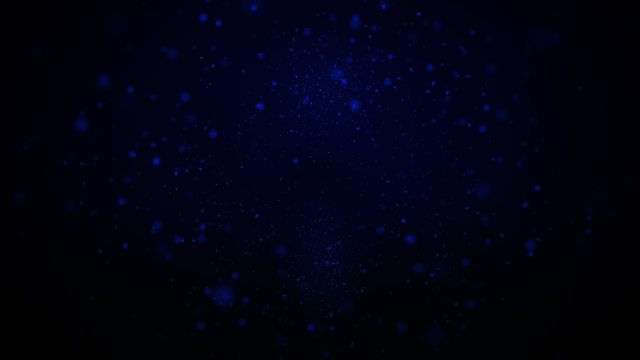
Give the GLSL for this background, as a WebGL 2 fragment shader.

```glsl
#version 300 es
precision highp float;

uniform vec2 u_resolution;
out vec4 fragColor;

const vec3 NIGHT = vec3(0.002, 0.007, 0.012);
const vec3 NAVY = vec3(0.001, 0.003, 0.120);
const vec3 SPARK = vec3(0.10, 0.13, 0.68);
const vec3 BOKEH = vec3(0.015, 0.075, 0.48);
const vec3 PLUME = vec3(0.004, 0.012, 0.060);

vec3 hash3(vec2 cell, float seed) {
    vec3 q = fract(vec3(cell.xyx + seed * 17.3) * vec3(0.1031, 0.1030, 0.0973));
    q += dot(q, q.yxz + 33.33);
    return fract((q.xxy + q.yzz) * q.zyx);
}

float bell(vec2 p, vec2 center, vec2 spread) {
    vec2 q = (p - center) / spread;
    return exp(-dot(q, q));
}

mat2 rotation(float angle) {
    float c = cos(angle), s = sin(angle);
    return mat2(c, s, -s, c);
}

// Elliptical ring of particles around the dark core
float ring(vec2 p, float radius, float width) {
    float d = (length(p * vec2(0.82, 1.0)) - radius) / width;
    return exp(-d * d);
}

// Dense plumes above and below the core
float plumes(vec2 p) {
    return bell(p, vec2(0.02, 0.26), vec2(0.13, 0.13))
         + bell(p, vec2(0.01, -0.23), vec2(0.08, 0.13));
}

// One soft dot per occupied cell, kept inside its cell
float dots(vec2 p, float cellSize, float dotRadius, float density,
           float stretch, float seed) {
    vec2 grid = p / cellSize;
    vec2 cell = floor(grid);
    vec3 place = hash3(cell, seed);
    vec3 look = hash3(cell, seed + 5.0);
    float size = dotRadius * mix(0.65, 1.25, look.x) / cellSize;
    float margin = min(2.0 * size, 0.48);
    vec2 center = mix(vec2(margin), vec2(1.0 - margin), place.xy);
    vec2 offset = rotation(look.z * 6.28) * (fract(grid) - center);
    offset.x *= mix(1.0, stretch, look.y);
    float d2 = dot(offset, offset) / (size * size);
    float present = smoothstep(0.0, 0.03, density - place.z);
    return present * exp(-d2 * d2 * 0.5 - d2 * 0.5) * mix(0.2, 1.0, look.y * look.y);
}

// Faint uneven haze from layered sines
float haze(vec2 p) {
    float value = 0.0;
    float weight = 0.5;
    for (int i = 0; i < 3; i++) {
        value += weight * sin(p.x * 7.0 + sin(p.y * 5.0)) * sin(p.y * 6.0 + 1.3);
        p = rotation(0.8) * p * 1.9;
        weight *= 0.5;
    }
    return value;
}

void main() {
    vec2 p = (gl_FragCoord.xy - 0.5 * u_resolution) / u_resolution.y;

    // Blue depth, brightest above the middle and lost at the floor
    float depth = bell(p, vec2(0.02, 0.16), vec2(0.68, 0.50));
    depth *= mix(0.25, 1.0, smoothstep(-0.48, 0.0, p.y));
    depth *= 1.0 + 0.15 * haze(p);
    depth *= 1.0 - 0.25 * bell(p, vec2(0.01, 0.0), vec2(0.12, 0.08));
    float frame = smoothstep(1.0, 0.3, length(p));
    vec3 color = NIGHT * frame + NAVY * depth + PLUME * plumes(p);

    // Fine sparks near the core, growing toward the outside
    float sparks = 0.0;
    for (int i = 0; i < 4; i++) {
        float k = float(i);
        float density = 0.17 * ring(p, 0.16 + 0.08 * k, 0.13 + 0.02 * k)
                      + (0.50 - 0.13 * k) * plumes(p);
        vec2 turned = rotation(0.7 * k + 0.4) * p;
        sparks += dots(turned, 0.013 + 0.008 * k, 0.0024 + 0.0011 * k,
                       density, 1.5, k + 1.0);
    }

    // Blurred round lights drifting in front
    float lights = 0.0;
    for (int i = 0; i < 4; i++) {
        float k = float(i);
        float density = 0.42 * ring(p, 0.40 + 0.05 * k, 0.24) + 0.15 * plumes(p);
        vec2 turned = rotation(0.9 * k + 0.3) * p;
        lights += dots(turned, 0.060 + 0.045 * k, 0.009 + 0.006 * k,
                       density, 1.0, k + 11.0) * (1.1 - 0.17 * k);
    }

    // Fade toward the sides and the floor
    float fade = smoothstep(1.05, 0.40, length(p));
    fade *= mix(0.40, 1.0, smoothstep(-0.5, -0.20, p.y));
    color += (SPARK * sparks * 0.8 + BOKEH * lights) * fade;

    fragColor = vec4(color, 1.0);
}
```
